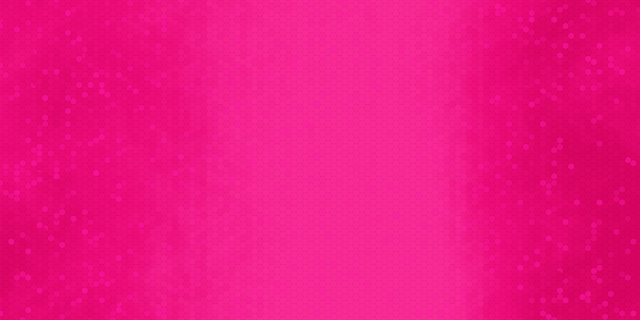
This background is drawn by a Shadertoy shader. Its source:

```glsl
const float ROWS = 49.0;
const vec3 DEEP = vec3(0.85, 0.015, 0.38);
const vec3 ROSE = vec3(0.93, 0.045, 0.47);
const vec3 PINK = vec3(0.98, 0.165, 0.585);
const vec3 GLINT = vec3(1.0, 0.09, 0.64);

float hash(vec2 p) {
    p = fract(p * vec2(0.1031, 0.1137));
    p += dot(p, p.yx + 33.33);
    return fract((p.x + p.y) * p.x * 91.7);
}

// Layered sines, roughly -1 to 1
float clouds(vec2 p) {
    float sum = 0.0;
    float gain = 0.5;
    for (int i = 0; i < 4; i++) {
        p += 0.6 * sin(p.yx * 1.3 + float(i) * 1.9);
        sum += gain * sin(p.x) * cos(p.y);
        p = mat2(1.5, 1.1, -1.1, 1.5) * p;
        gain *= 0.6;
    }
    return sum;
}

// Nearest centre of a lattice whose columns are staggered by half a dot
vec2 dotCentre(vec2 p, vec2 shift) {
    vec2 pitch = vec2(sqrt(3.0), 1.0);
    return (floor((p - shift) / pitch) + 0.5) * pitch + shift;
}

vec2 nearestDot(vec2 p) {
    vec2 a = dotCentre(p, vec2(0.0));
    vec2 b = dotCentre(p, vec2(sqrt(3.0), 1.0) * 0.5);
    return distance(p, a) < distance(p, b) ? a : b;
}

// Broad bright band between the darker sides
float bandLight(vec2 uv) {
    float left = smoothstep(0.08, 0.52, uv.x);
    float right = 1.0 - smoothstep(0.63, 0.88, uv.x);
    return left * right;
}

vec3 pinkRamp(float light) {
    vec3 low = mix(DEEP, ROSE, smoothstep(0.0, 0.5, light));
    return mix(low, PINK, smoothstep(0.4, 1.0, light));
}

void mainImage(out vec4 fragColor, in vec2 fragCoord) {
    vec2 uv = fragCoord / iResolution.xy;
    vec2 p = fragCoord / iResolution.y * ROWS;
    float pixel = ROWS / iResolution.y;

    // Background light with soft wear on the sides
    float band = bandLight(uv);
    float side = 1.0 - band;
    float sideLight = mix(0.38, 0.16, smoothstep(0.2, 0.95, uv.x));
    float wear = clouds(uv * vec2(12.0, 6.0) + 2.0);
    float light = mix(sideLight, 0.98, band);
    light += wear * (0.05 + 0.17 * side);
    light += (uv.y - 0.5) * mix(-0.14, 0.12, side);

    // Tone of each dot and faint column streaks
    vec2 centre = nearestDot(p);
    vec2 id = floor(centre * vec2(2.0 / sqrt(3.0), 2.0) + 0.5);
    light += (hash(id) - 0.5) * 0.1;
    light += (hash(vec2(id.x, 7.0)) - 0.5) * 0.06;
    vec3 color = pinkRamp(clamp(light, 0.0, 1.0));

    // Scattered brighter dots
    float radius = length(p - centre);
    float disc = 1.0 - smoothstep(0.47 - 0.5 * pixel, 0.47 + 0.5 * pixel, radius);
    float density = 0.13 + 0.09 * clouds(uv * vec2(17.0, 9.0) + 8.0);
    float lit = step(1.0 - density, hash(id + 41.0));
    float strength = mix(0.25, 0.75, hash(id + 83.0)) * mix(0.4, 0.8, side);
    color = mix(color, GLINT, lit * strength * disc);

    // Thin darker gaps between the dots
    color *= 1.0 - 0.06 * (1.0 - disc);
    fragColor = vec4(color, 1.0);
}
```
